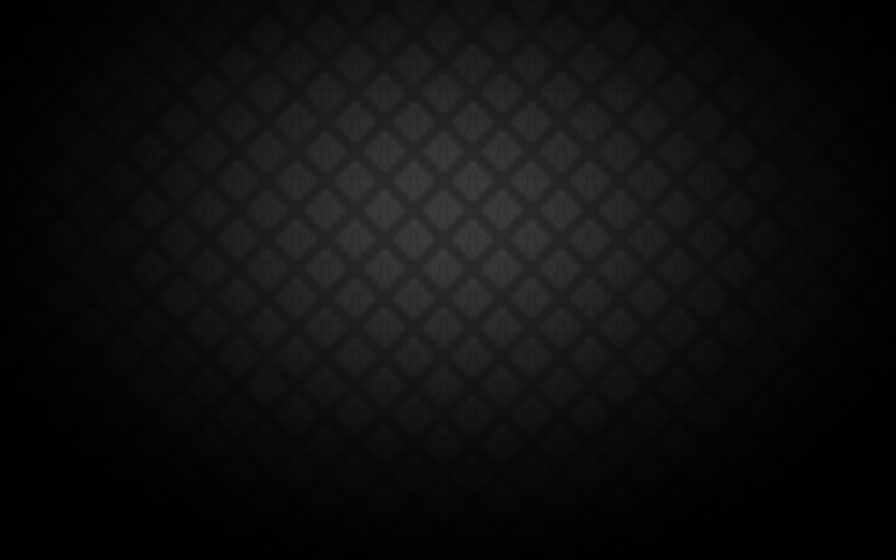
Reproduce this background procedurally as a Shadertoy shader.

```glsl
// Dark damask wallpaper: soft diamonds on a diagonal lattice, each holding a
// faint mirrored leaf ornament, lit by one wide elliptical glow.
// Lengths are in canvas heights, measured from the canvas centre.

#define PERIOD 0.105                    // spacing of diamonds along x and y
#define ANCHOR vec2(-0.0083, 0.125)     // centre of one diamond
#define HALF_SIZE 0.365                 // diamond half width, in lattice cells
#define EDGE_BLUR 0.10                  // softness of diamond edges, in cells
#define GLOW_CENTER vec2(0.002, 0.117)
#define GLOW_RADIUS vec2(0.495, 0.362)
#define GROUND_LEVEL 0.172              // brightness between the diamonds
#define DIAMOND_LEVEL 0.230             // brightness on the diamonds
#define BLACK_POINT 0.004

vec2 randomGradient(vec2 cell) {
    float h = fract(sin(dot(cell, vec2(127.1, 311.7))) * 43758.5);
    return vec2(cos(6.2832 * h), sin(6.2832 * h));
}

float gradientNoise(vec2 p) {
    vec2 i = floor(p), f = p - i;
    vec2 w = f * f * f * (f * (f * 6.0 - 15.0) + 10.0);
    vec2 e = vec2(1.0, 0.0);
    float a = dot(randomGradient(i), f);
    float b = dot(randomGradient(i + e.xy), f - e.xy);
    float c = dot(randomGradient(i + e.yx), f - e.yx);
    float d = dot(randomGradient(i + e.xx), f - e.xx);
    return mix(mix(a, b, w.x), mix(c, d, w.x), w.y);
}

float roundedBox(vec2 p, float halfSize, float radius) {
    vec2 q = abs(p) - halfSize + radius;
    return length(max(q, 0.0)) + min(max(q.x, q.y), 0.0) - radius;
}

// Brightness factor of the leaf ornament; p spans about -0.7 to 0.7.
float ornament(vec2 p) {
    p.x = abs(p.x);
    float slit = exp(-pow((p.x - 0.13 - 0.12 * p.y * p.y) / 0.05, 2.0));
    slit *= smoothstep(0.5, 0.1, abs(p.y + 0.08));
    float veins = gradientNoise(p * vec2(7.0, 4.5) + 7.0);
    return 1.0 - 0.08 * slit + 0.10 * veins;
}

void mainImage(out vec4 fragColor, in vec2 fragCoord) {
    vec2 p = (fragCoord - 0.5 * iResolution.xy) / iResolution.y;

    // Diagonal lattice: the diamonds become squares in these coordinates
    vec2 r = (p - ANCHOR) / PERIOD;
    vec2 cell = fract(vec2(r.x + r.y, r.x - r.y) + 0.5) - 0.5;
    vec2 upright = vec2(cell.x + cell.y, cell.x - cell.y);

    // Diamond mask with slightly scalloped edges
    float scallop = 0.015 * cos(cell.x * 26.0) * cos(cell.y * 26.0);
    float dist = roundedBox(cell, HALF_SIZE, 0.08) + scallop;
    float diamond = 1.0 - smoothstep(-EDGE_BLUR, EDGE_BLUR, dist);

    // Pattern under the glow
    float pattern = mix(GROUND_LEVEL, DIAMOND_LEVEL * ornament(upright), diamond);
    vec2 g = (p - GLOW_CENTER) / GLOW_RADIUS;
    float light = exp(-dot(g, g));
    float value = max(pattern * light - BLACK_POINT, 0.0);

    fragColor = vec4(vec3(value), 1.0);
}
```
